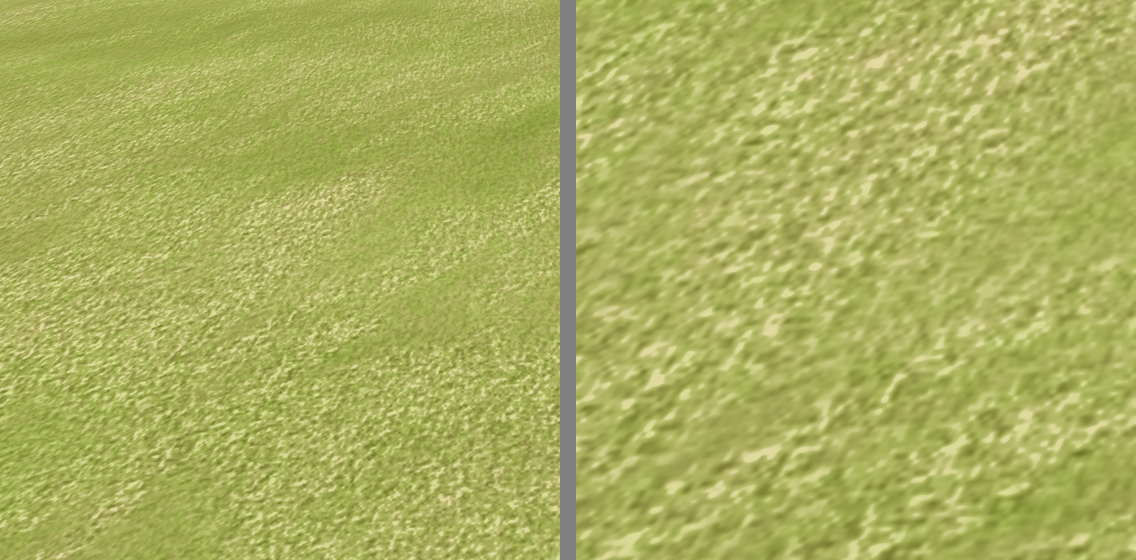
Left, the full canvas; right, a detail of the centre.
Reproduce this texture procedurally as a WebGL 2 fragment shader.

```glsl
#version 300 es
precision highp float;

uniform vec2 u_resolution;
out vec4 fragColor;

// Palette
const vec3 SHADE = vec3(0.49, 0.51, 0.20);
const vec3 GRASS = vec3(0.665, 0.695, 0.355);
const vec3 STRAW = vec3(0.83, 0.83, 0.56);
const vec3 GREEN_SHIFT = vec3(-0.03, 0.008, -0.035);

// Layout
const float HORIZON = 1.5;                     // height of the vanishing line
const float STREAK_SLOPE = 0.45;               // streak direction on the ground
const vec2 BROAD_STREAK = vec2(1.8, 10.0);     // frequency along, across
const vec2 NARROW_STREAK = vec2(6.0, 32.0);
const vec2 SWELL = vec2(1.5, 8.0);
const vec2 TUFT = vec2(125.0, 185.0);
const float TUFT_TILT = 0.35;
const float FINE_RATIO = 1.9;

// Contrast
const float SMOOTH_CONTRAST = 0.6;
const float ROUGH_CONTRAST = 1.3;
const float FAR_CONTRAST = 0.6;
const float STREAK_TONE = 0.32;
const float SWELL_TONE = 0.13;
const float CLUMP_TONE = 0.4;
const float BASE_TONE = 0.03;
const float FAR_SHADE = 0.14;

float hash(ivec2 cell) {
    uvec2 k = uvec2(cell) * uvec2(1597334677u, 3812015801u);
    uint n = (k.x ^ k.y) * 1597334677u;
    n = (n ^ (n >> 15)) * 2246822519u;
    n ^= n >> 13;
    return float(n >> 8) / 16777216.0;
}

float noise(vec2 p) {
    ivec2 cell = ivec2(floor(p));
    vec2 f = fract(p);
    f = f * f * (3.0 - 2.0 * f);
    float low = mix(hash(cell), hash(cell + ivec2(1, 0)), f.x);
    float high = mix(hash(cell + ivec2(0, 1)), hash(cell + ivec2(1, 1)), f.x);
    return mix(low, high, f.y);
}

float signedNoise(vec2 p) {
    return 2.0 * noise(p) - 1.0;
}

// Tufts with a faint shadow below, and fine blades that fade when too small
float tufts(vec2 p, float pixelSize) {
    float body = noise(p) - 0.5;
    float shadow = noise(p + vec2(-0.5, 0.9)) - 0.5;
    float visible = 1.0 - smoothstep(0.7, 1.7, pixelSize * FINE_RATIO);
    vec2 bladePos = mat2(0.9, 0.4, -0.4, 0.9) * p * FINE_RATIO;
    float blades = noise(bladePos + 37.0) - 0.5;
    return body - 0.4 * shadow + 0.9 * visible * blades;
}

vec3 grassRamp(float tone) {
    vec3 target = tone < 0.0 ? SHADE : STRAW;
    return mix(GRASS, target, min(abs(tone), 1.2));
}

void main() {
    vec2 uv = gl_FragCoord.xy / u_resolution.y;

    // Perspective ground plane
    float nearness = max(HORIZON - uv.y, 0.05);
    vec2 ground = vec2((uv.x - 0.5) / nearness, 1.0 / nearness);
    float far = smoothstep(0.5, 1.0, uv.y);

    // Diagonal streaks, slightly warped
    vec2 streakPos = vec2(ground.x + STREAK_SLOPE * ground.y,
                          ground.y - STREAK_SLOPE * ground.x);
    streakPos.y += 0.04 * signedNoise(streakPos * vec2(4.0, 6.0) + 5.0);
    float broad = signedNoise(streakPos * BROAD_STREAK + 11.0);
    float narrow = signedNoise(streakPos * NARROW_STREAK + 23.0);
    float streak = 0.5 * broad + 0.5 * narrow;

    // Gentle folds of the land
    float swell = signedNoise(vec2(uv.x, ground.y) * SWELL + 3.0);

    // Tuft texture, keeping its proportions with distance
    vec2 tuftPos = vec2(ground.x, -log(nearness) - TUFT_TILT * ground.x) * TUFT;
    float pixelSize = TUFT.y / (u_resolution.y * nearness);
    float grain = tufts(tuftPos, pixelSize);

    // Rough straw patches against smooth green ones
    float nearBoost = 0.35 * (1.0 - smoothstep(0.35, 0.5, uv.y));
    float rough = smoothstep(-0.4, 0.4, streak + nearBoost);
    float contrast = mix(SMOOTH_CONTRAST, ROUGH_CONTRAST, rough);
    contrast *= mix(1.0, FAR_CONTRAST, far);
    float clump = rough * smoothstep(0.22, 0.45, grain) * (1.0 - 0.3 * far);

    float tone = BASE_TONE + STREAK_TONE * streak + SWELL_TONE * swell
               + contrast * grain + CLUMP_TONE * clump - FAR_SHADE * far;

    // Hue drifts between fresh green and dry straw
    float hue = 0.5 * signedNoise(streakPos * vec2(3.0, 10.0) + 51.0)
              + 0.6 * signedNoise(tuftPos * 0.5 + 71.0) - 0.3 * streak;

    fragColor = vec4(clamp(grassRamp(tone) + GREEN_SHIFT * hue, 0.0, 1.0), 1.0);
}
```
